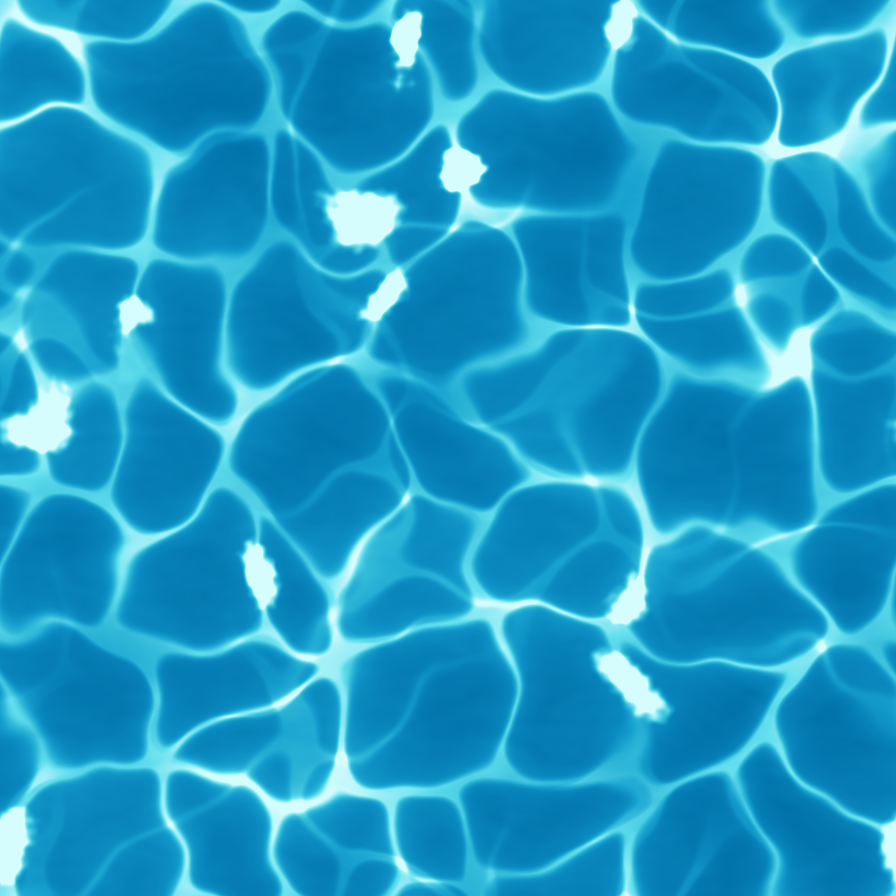
Reproduce this texture procedurally as a Shadertoy shader.

```glsl
vec2 hash2(vec2 p) {
    p = vec2(dot(p, vec2(127.1, 311.7)), dot(p, vec2(269.5, 183.3)));
    return fract(sin(p) * 43758.5);
}

// Gradient noise that wraps after one canvas, roughly -1 to 1
float gradAt(vec2 cell, vec2 offset, vec2 period) {
    float angle = 6.2832 * hash2(floor(mod(cell + 0.5, period)) + period).x;
    return dot(vec2(cos(angle), sin(angle)), offset);
}

float noise(vec2 uv, vec2 period) {
    vec2 p = uv * period, c = floor(p), f = p - c;
    vec2 u = f * f * f * (f * (f * 6.0 - 15.0) + 10.0);
    vec2 x = vec2(1, 0), y = vec2(0, 1);
    return 1.6 * mix(
        mix(gradAt(c, f, period), gradAt(c + x, f - x, period), u.x),
        mix(gradAt(c + y, f - y, period), gradAt(c + 1.0, f - 1.0, period), u.x), u.y);
}

vec2 warp(vec2 uv, float freq) {
    return vec2(noise(uv, vec2(freq)), noise(uv + vec2(0.37, 0.61), vec2(freq)));
}

vec2 seedPoint(vec2 cell, float count) {
    return cell + 0.08 + 0.84 * hash2(floor(mod(cell + 0.5, count)) + count * 3.0);
}

// Distance to wrapped Voronoi borders, with the corners rounded off
float webDistance(vec2 q, float count) {
    vec2 home = floor(q), nearCell = home, a = vec2(9);
    for (int j = -1; j <= 1; j++)
    for (int i = -1; i <= 1; i++) {
        vec2 cell = home + vec2(i, j);
        vec2 r = seedPoint(cell, count) - q;
        if (dot(r, r) < dot(a, a)) { a = r; nearCell = cell; }
    }
    float sum = 0.0;
    for (int j = -2; j <= 2; j++)
    for (int i = -2; i <= 2; i++) {
        if (i == 0 && j == 0) continue;
        vec2 r = seedPoint(nearCell + vec2(i, j), count) - q;
        sum += exp(-14.0 * dot(0.5 * (a + r), normalize(r - a)));
    }
    return max(0.0, -log(sum) / 14.0);
}

float strand(float d, float width) {
    return exp(-d * d / (width * width));
}

vec3 waterColor(float light) {
    const vec3 tones[6] = vec3[6](
        vec3(0.01, 0.46, 0.68), vec3(0.04, 0.54, 0.75), vec3(0.09, 0.63, 0.81),
        vec3(0.20, 0.73, 0.85), vec3(0.38, 0.87, 0.93), vec3(0.72, 0.96, 0.98));
    light = clamp(light, -0.9, 5.35);
    int i = int(clamp(floor(light), 0.0, 4.0));
    return mix(tones[i], tones[i + 1], light - float(i));
}

void mainImage(out vec4 fragColor, in vec2 fragCoord) {
    vec2 uv = fragCoord / iResolution.xy;
    vec2 bend = warp(uv, 6.0), curl = warp(uv, 15.0);
    vec2 q = uv * 7.0 + 0.3 * bend + 0.09 * curl;

    // Deep water with soft, mostly level ripples
    float light = 0.12 + 0.5 * noise(uv, vec2(4)) + 0.3 * noise(uv + 0.06 * bend, vec2(6, 13));
    light += 0.16 * noise(uv + 0.03 * curl, vec2(14, 38)) + 0.08 * noise(uv, vec2(50, 90));

    // Bright caustic net
    float strength = clamp(0.88 + 0.45 * noise(uv, vec2(5)), 0.4, 1.25);
    float width = 0.04 + 0.015 * noise(uv + 0.2, vec2(8));
    float d = webDistance(q, 7.0);
    light += strength * (2.3 * strand(d, width) + 1.5 * exp(-d / 0.13));

    // Loose twin strands beside the net
    float twin = webDistance(q + 0.1 * warp(uv + 0.23, 11.0), 7.0);
    light += 0.9 * strand(twin, 0.03) * smoothstep(-0.3, 0.5, noise(uv + 0.5, vec2(6)));

    // Fainter net below
    float low = webDistance(uv * 5.0 + 0.35 * bend.yx + 0.06 * curl, 5.0);
    float veil = smoothstep(-0.5, 0.6, noise(uv + 0.7, vec2(4)));
    light += veil * (1.2 * strand(low, 0.03) + 0.7 * exp(-low / 0.12));

    // Fuzzy sparkles sitting on the net
    float fuzz = 0.035 * noise(uv, vec2(80)) + 0.02 * noise(uv, vec2(35));
    for (int i = 0; i < 13; i++) {
        vec2 pick = hash2(vec2(i, 5.3));
        vec2 cell = floor(7.0 * pick);
        vec2 center = 0.5 * (seedPoint(cell, 7.0) + seedPoint(cell + vec2(1, 0), 7.0));
        vec2 delta = q - center;
        delta -= 7.0 * round(delta / 7.0);
        float size = mix(0.12, 0.26, sqrt(hash2(vec2(i, 9.1)).x));
        float r = (length(delta) + fuzz) / size;
        light += 5.0 * smoothstep(1.25, 0.55, r) + 0.8 * exp(-r * r * 0.5);
    }

    fragColor = vec4(waterColor(light), 1.0);
}
```
